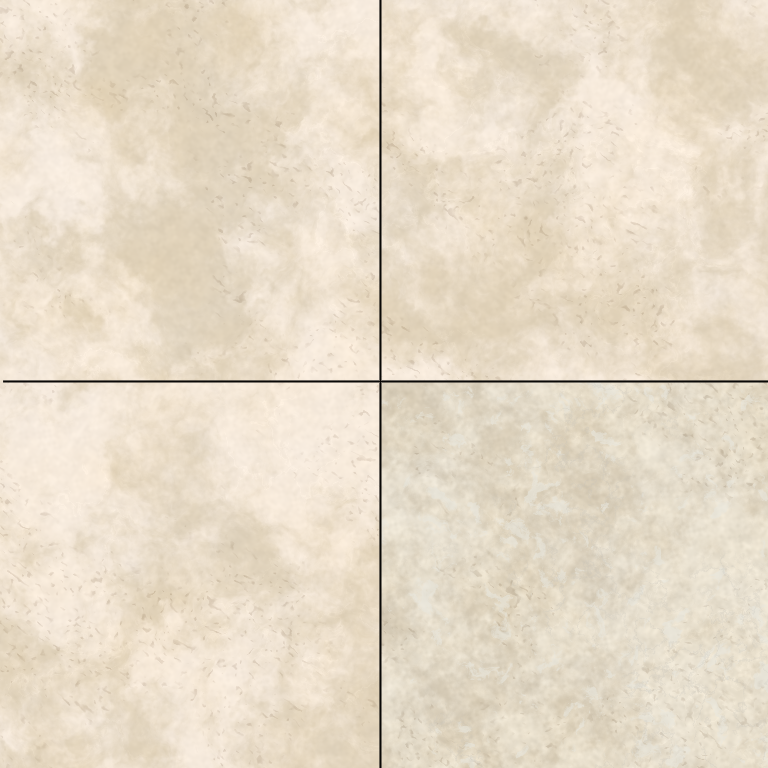
Give the GLSL for this texture, as a WebGL 1 fragment shader.

```glsl
precision highp float;
// Four cream travertine tiles, two by two, parted by thin black joints.

uniform vec2 u_resolution;

#define JOINT_CENTER vec2(0.4954, 0.5033)
#define JOINT_WIDTH 0.0027
#define JOINT_START 0.004
#define CLOUD_SCALE 6.5
#define GRAIN_SCALE 210.0
#define GRAIN_DEPTH 0.04
#define PIT_DEPTH 0.09
#define PALE_CREAM vec3(0.968, 0.920, 0.862)
#define WARM_TAN vec3(0.878, 0.822, 0.726)
#define PALE_GREY vec3(0.915, 0.883, 0.815)
#define DULL_TAN vec3(0.845, 0.800, 0.715)
#define JOINT_COLOR vec3(0.035, 0.030, 0.025)

float hash(vec2 p) {
  vec3 q = fract(vec3(p.xyx) * 0.1031);
  q += dot(q, q.yzx + 33.33);
  return fract((q.x + q.y) * q.z);
}

float noise(vec2 p) {
  vec2 cell = floor(p);
  vec2 f = fract(p);
  f = f * f * (3.0 - 2.0 * f);
  float low = mix(hash(cell), hash(cell + vec2(1.0, 0.0)), f.x);
  float high = mix(hash(cell + vec2(0.0, 1.0)), hash(cell + vec2(1.0)), f.x);
  return mix(low, high, f.y);
}

// Octaves are turned against each other to hide the lattice
float fbm(vec2 p) {
  float sum = 0.0;
  float weight = 0.5;
  for (int i = 0; i < 6; i++) {
    p = mat2(0.8, 0.6, -0.6, 0.8) * p * 2.03 + 17.3;
    sum += weight * noise(p * 0.5);
    weight *= 0.58;
  }
  return sum / 1.145;
}

// Thin wandering lines where the noise crosses its middle value
float veins(vec2 p, float width) {
  return 1.0 - smoothstep(0.0, width, abs(fbm(p) - 0.5));
}

vec3 travertine(vec2 uv, vec2 tile) {
  float greyTile = tile.x * (1.0 - tile.y);
  vec2 p = uv + tile * vec2(7.31, 4.57) + 3.0;

  // Warped clouds, broken up by ragged mottling
  vec2 warp = vec2(fbm(p * 9.0), fbm(p * 9.0 + 41.0)) - 0.5;
  float cloud = fbm(p * CLOUD_SCALE + warp * 1.2);
  float mottle = fbm(p * 24.0 + warp * 2.0);
  float crumb = fbm(p * 62.0 + 29.0);
  float blend = cloud * (0.58 - 0.16 * greyTile) + mottle * 0.3
              + crumb * (0.12 + 0.16 * greyTile);
  float tone = smoothstep(0.33, 0.61, blend);
  vec3 color = mix(mix(WARM_TAN, PALE_CREAM, tone),
                   mix(DULL_TAN, PALE_GREY, tone), greyTile);

  // Pinkish and yellowish drift
  float drift = fbm(p * 11.0 + 83.0) - 0.5;
  color += drift * vec3(0.01, -0.01, -0.05);

  // Light crystalline veins
  float patches = smoothstep(0.45, 0.62, fbm(p * 7.0 + 59.0));
  color += 0.018 * patches * veins(p * 18.0 + warp * 2.0, 0.03);

  // Fine grain, rougher on the grey tile
  vec2 turned = mat2(0.82, 0.57, -0.57, 0.82) * p;
  float grain = noise(turned * GRAIN_SCALE) + noise(p * GRAIN_SCALE * 0.43) - 1.0;
  color += grain * GRAIN_DEPTH * (0.65 + 0.5 * greyTile);

  // Clusters of tiny ragged pits
  float cluster = smoothstep(0.48, 0.62, fbm(p * 9.0 + 23.0));
  vec2 ragged = turned * vec2(170.0, 230.0) + 1.6 * vec2(crumb, mottle) + warp * 9.0;
  float pit = smoothstep(0.72, 0.97, noise(ragged));
  color -= PIT_DEPTH * pit * cluster * vec3(0.85, 0.95, 1.0);

  // Small bluish white flecks and grey scuffs on the grey tile
  float fleck = smoothstep(0.60, 0.72, fbm(p * 46.0 + warp * 4.0 + 131.0));
  float scuff = patches * veins(p * 30.0 + 67.0, 0.035);
  color = mix(color, vec3(0.91, 0.905, 0.87), 0.6 * fleck * greyTile);
  return mix(color, vec3(0.77, 0.76, 0.73), 0.25 * scuff * greyTile);
}

void main() {
  vec2 uv = gl_FragCoord.xy / u_resolution;
  vec2 pixel = 1.0 / u_resolution;
  vec3 color = travertine(uv, step(JOINT_CENTER, uv));

  // Joints, with the horizontal one stopping short of the left edge
  vec2 edge = abs(uv - JOINT_CENTER) - 0.5 * JOINT_WIDTH;
  vec2 joint = clamp(0.5 - edge / pixel, 0.0, 1.0);
  joint.y *= clamp(0.5 + (uv.x - JOINT_START) / pixel.x, 0.0, 1.0);
  color = mix(color, JOINT_COLOR, max(joint.x, joint.y));

  gl_FragColor = vec4(clamp(color, 0.0, 1.0), 1.0);
}
```
